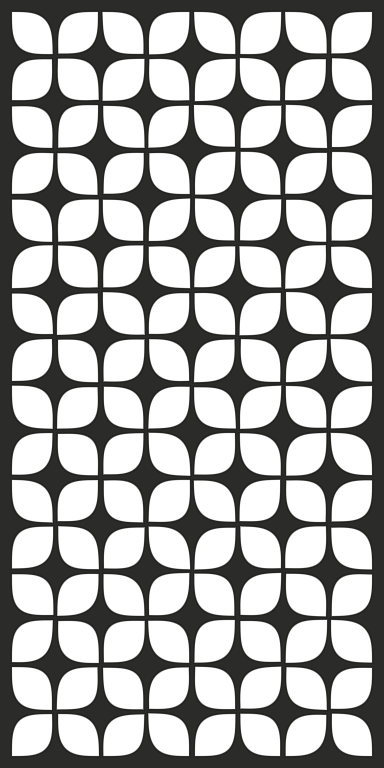
A WebGL 2 fragment shader for this pattern:

```glsl
#version 300 es
precision highp float;
// A dark lattice screen with 8 x 16 white leaf-shaped openings.
// Each leaf is the overlap of two superellipse quarters; its rounded corners
// alternate like a checkerboard, leaving four-pointed stars between them.

#define GRID vec2(8.0, 16.0)
#define CANVAS vec2(1.0, 2.0)
#define MARGIN 0.0312
#define BAR 0.0130
#define ROUNDNESS 3.6
#define ROUND_VARIATION 0.8
#define WOBBLE 0.020
#define RIM_WIDTH 0.0028
#define DARK vec3(0.17, 0.17, 0.16)
#define RIM vec3(0.13, 0.13, 0.12)
#define LIGHT vec3(1.0)

uniform vec2 u_resolution;
out vec4 fragColor;

// Four random values in -1..1 for one cell
vec4 hash4(vec2 cell, float seed) {
    vec4 h = fract(vec4(0.1031, 0.1030, 0.0973, 0.1099)
                   * (cell.x * 37.3 + cell.y * 91.7 + seed * 53.9 + 11.3));
    h += dot(h, h.wzxy + 33.33);
    return fract((h.xxyz + h.yzzw) * h.zywx) * 2.0 - 1.0;
}

// Superellipse quarter around the origin, negative inside
float quarterDistance(vec2 p, float exponent) {
    vec2 powers = pow(max(p, 0.0001), vec2(exponent));
    return pow(powers.x + powers.y, 1.0 / exponent) - 1.0;
}

// Leaf in the unit square, rounded at (0,0) and (1,1)
float leafDistance(vec2 p, vec2 exponents) {
    return max(quarterDistance(p, exponents.x),
               quarterDistance(1.0 - p, exponents.y));
}

void main() {
    vec2 p = gl_FragCoord.xy / u_resolution * CANVAS;
    float pixel = max(CANVAS.x / u_resolution.x, CANVAS.y / u_resolution.y);

    // Cell index and position inside its opening
    vec2 pitch = (CANVAS - 2.0 * MARGIN + BAR) / GRID;
    vec2 opening = pitch - BAR;
    vec2 fromFrame = p - MARGIN;
    vec2 cell = clamp(floor((fromFrame + 0.5 * BAR) / pitch),
                      vec2(0.0), GRID - 1.0);
    vec2 q = (fromFrame - cell * pitch) / opening;

    // Slightly tilted, hand-cut sides; those on the frame stay straight
    vec4 tiltLow = hash4(cell, 1.0);
    vec4 tiltHigh = hash4(cell, 2.0);
    vec2 along = clamp(q.yx, 0.0, 1.0);
    vec2 low = WOBBLE * mix(tiltLow.xy, tiltLow.zw, along)
             * step(0.5, cell);
    vec2 high = 1.0 + WOBBLE * mix(tiltHigh.xy, tiltHigh.zw, along)
              * step(cell, GRID - 1.5);
    q = (q - low) / (high - low);

    // Mirror every other cell so the rounded corners meet in stars
    if (mod(cell.x + cell.y, 2.0) < 0.5) q.x = 1.0 - q.x;
    vec2 exponents = ROUNDNESS + ROUND_VARIATION * 0.5 * hash4(cell, 3.0).xy;
    float d = leafDistance(q, exponents) * min(opening.x, opening.y);

    // Lattice with a faint darker rim, then the openings
    float rim = 1.0 - smoothstep(RIM_WIDTH, RIM_WIDTH + pixel, d);
    vec3 color = mix(DARK, RIM, rim);
    color = mix(color, LIGHT, 1.0 - smoothstep(-0.7 * pixel, 0.7 * pixel, d));
    fragColor = vec4(color, 1.0);
}
```
